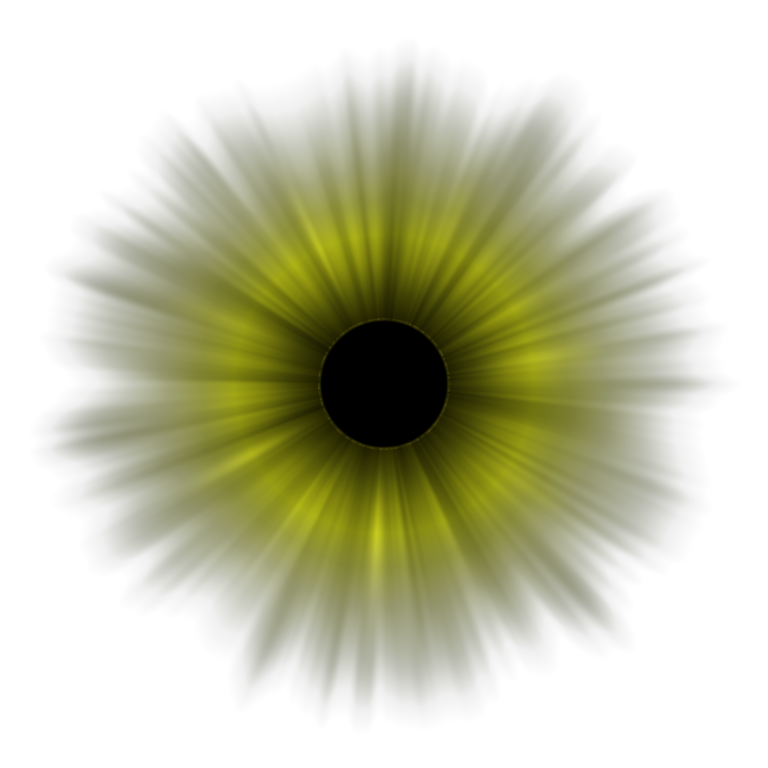
Give the GLSL for this background, as a three.js fragment shader.

```glsl
// A dark disc ringed by an olive and grey iris that frays into white.
// Periodic angular noise makes the fine fibres and the uneven rim;
// a radial colour ramp and seven broad rays supply the glow.
varying vec2 vUv;

const float TAU = 6.283185;

float hash(vec2 p) {
  vec3 q = fract(p.xyx * 0.1031);
  q += dot(q, q.yzx + 33.33);
  return fract((q.x + q.y) * q.z);
}

// Value noise over (turn, radius) that wraps after one turn.
float fibreNoise(float turn, float radius, float count, float seed) {
  vec2 p = vec2(turn * count, radius * 5.0);
  vec2 cell = floor(p);
  vec2 f = fract(p);
  f = f * f * (3.0 - 2.0 * f);
  float x0 = mod(cell.x, count);
  float x1 = mod(cell.x + 1.0, count);
  float y = cell.y + seed;
  float near = mix(hash(vec2(x0, y)), hash(vec2(x1, y)), f.x);
  float far = mix(hash(vec2(x0, y + 1.0)), hash(vec2(x1, y + 1.0)), f.x);
  return mix(near, far, f.y);
}

float between(float a, float b, float x) {
  return clamp((x - a) / (b - a), 0.0, 1.0);
}

// Colour from the pupil outward.
vec3 irisRamp(float r) {
  vec3 c = vec3(0.12, 0.12, 0.0);
  c = mix(c, vec3(0.25, 0.26, 0.02), between(0.082, 0.12, r));
  c = mix(c, vec3(0.43, 0.44, 0.04), between(0.12, 0.16, r));
  c = mix(c, vec3(0.54, 0.56, 0.07), between(0.16, 0.195, r));
  c = mix(c, vec3(0.53, 0.54, 0.22), between(0.195, 0.24, r));
  c = mix(c, vec3(0.59, 0.60, 0.44), between(0.24, 0.29, r));
  c = mix(c, vec3(0.74, 0.75, 0.70), between(0.29, 0.35, r));
  c = mix(c, vec3(0.94), between(0.35, 0.402, r));
  return mix(c, vec3(1.0), between(0.402, 0.44, r));
}

// Seven soft rays, slightly off even spacing.
float broadRays(float turn) {
  float sum = 0.0;
  for (int i = 0; i < 7; i++) {
    float k = float(i);
    float centre = 0.025 + k / 7.0 + 0.02 * sin(1.3 * k);
    float d = abs(fract(turn - centre + 0.5) - 0.5);
    sum += exp(-d * d / 0.00007);
  }
  return sum;
}

void main() {
  vec2 p = vUv - 0.5;
  float r = length(p);
  float turn = fract(atan(p.y, p.x + 1e-6) / TAU + 1.0);

  // Three scales of fibres.
  float coarse = fibreNoise(turn, r, 38.0, 11.0);
  float medium = fibreNoise(turn, r, 85.0, 47.0);
  float fine = fibreNoise(turn, r, 190.0, 83.0);
  float fibres = 0.4 * coarse + 0.36 * medium + 0.24 * fine - 0.5;

  // Fray the rim by stretching the ramp along each fibre.
  float frayed = r + 0.11 * fibres * smoothstep(0.18, 0.38, r);
  vec3 color = irisRamp(frayed);

  // Fibre contrast fades outward.
  float contrast = mix(1.05, 0.3, smoothstep(0.1, 0.3, r));
  contrast *= 1.0 - smoothstep(0.3, 0.42, frayed);
  color *= 1.0 + contrast * fibres;

  // Bright rays peak on the olive ring.
  float glow = exp(-pow((r - 0.205) / 0.065, 2.0));
  color += vec3(0.12, 0.12, 0.03) * broadRays(turn) * glow;

  // Thin broken rim around the pupil.
  float rim = exp(-pow((r - 0.0848) / 0.0012, 2.0));
  color += vec3(0.16, 0.15, 0.05) * rim * fine;

  color *= smoothstep(0.0808, 0.0832, r);
  gl_FragColor = vec4(clamp(color, 0.0, 1.0), 1.0);
}
```
